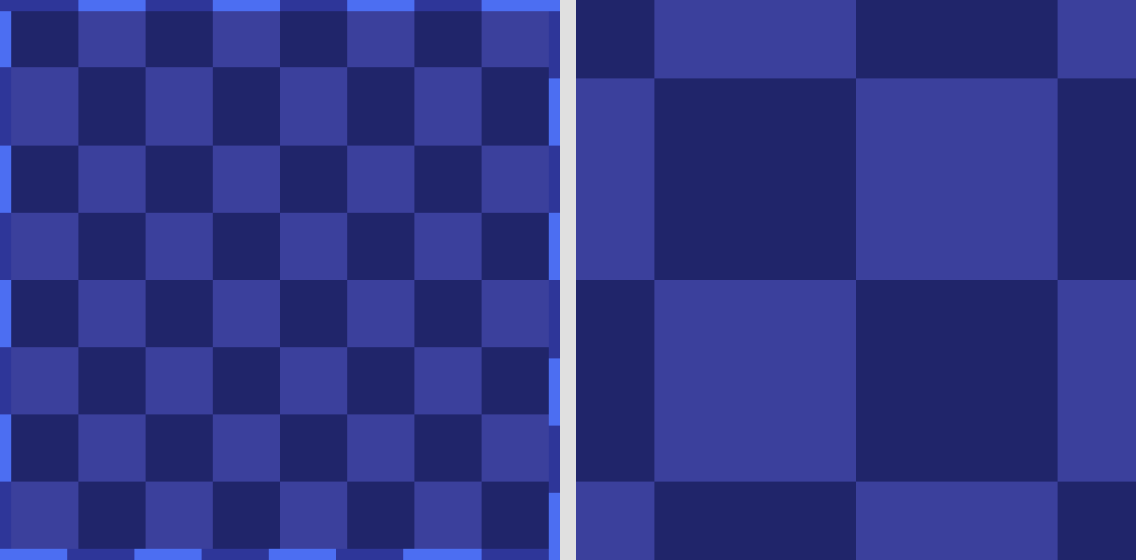
Left: the whole. Right: its middle third, enlarged.
Write a three.js fragment shader that draws this pattern.

```glsl
// An eight by eight indigo checkerboard inside a thin frame of blue dashes.
// Each axis alternates sign at its cell edges; the product of the two gives
// the checks, and four overlapping strips reuse the same wave for the dashes.
varying vec2 vUv;

// Coverage of the side above an edge, smoothed over one pixel
float above(float x, float edge, float pixel) {
  return clamp((x - edge) / pixel + 0.5, 0.0, 1.0);
}

// Starts at +1 and flips sign at seven edges; edges from slipFrom on sit 0.02 further
float alternate(float x, float start, float slipFrom, float pixel) {
  float wave = 1.0;
  for (int i = 1; i < 8; i++) {
    float k = float(i);
    float edge = start + 0.12 * k + 0.02 * step(slipFrom, k);
    wave *= 1.0 - 2.0 * above(x, edge, pixel);
  }
  return wave;
}

vec3 dashColor(float wave) {
  return mix(vec3(0.18, 0.21, 0.60), vec3(0.30, 0.43, 0.95), 0.5 + 0.5 * wave);
}

void main() {
  vec2 pixel = max(fwidth(vUv), vec2(0.00001));

  // Board, with a shorter top row
  float columns = alternate(vUv.x, 0.02, 8.0, pixel.x);
  float rows = alternate(vUv.y, 0.02, 7.0, pixel.y);
  vec3 color = mix(vec3(0.125, 0.145, 0.415), vec3(0.233, 0.25, 0.61),
                   0.5 + 0.5 * columns * rows);

  // Frame strips, layered left, bottom, right, top
  float bottomWave = alternate(vUv.x, 0.0, 7.0, pixel.x);
  float rightWave = alternate(vUv.y, 0.0, 4.0, pixel.y);
  color = mix(dashColor(-rows), color, above(vUv.x, 0.02, pixel.x));
  color = mix(dashColor(bottomWave), color, above(vUv.y, 0.02, pixel.y));
  color = mix(color, dashColor(rightWave), above(vUv.x, 0.98, pixel.x));
  color = mix(color, dashColor(-columns), above(vUv.y, 0.98, pixel.y));

  gl_FragColor = vec4(color, 1.0);
}
```
